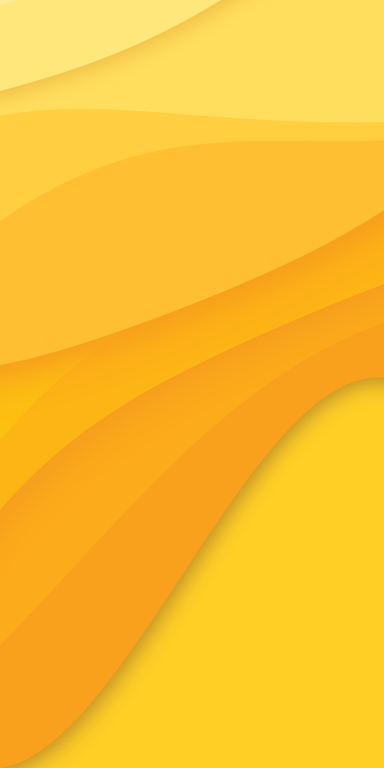
Give the GLSL for this background, as a Shadertoy shader.

```glsl
// Layered golden paper waves: eight smooth curves stacked from bottom to top.
// Each sheet fills the area above its curve, after dropping a soft shadow
// just beneath its edge. Coordinates span 0..1 across and 0..2 upwards.

const vec3 BASE_YELLOW = vec3(1.0, 0.812, 0.149);
const vec3 AMBER_SHADE = vec3(0.965, 0.615, 0.115);
const vec3 BROWN_SHADE = vec3(0.72, 0.53, 0.16);
const vec3 GOLD_SHADE = vec3(0.94, 0.74, 0.27);

// Smooth curve through five heights, evenly spaced over x = 0..1
float curveHeight(float x, vec4 h, float last) {
    float t = 4.0 * x;
    vec4 d1 = vec4(h.yzw, last) - h;
    vec3 d2 = d1.yzw - d1.xyz;
    vec2 d3 = d2.yz - d2.xy;
    float d4 = d3.y - d3.x;
    return h.x + t * (d1.x + (t - 1.0) / 2.0 * (d2.x
        + (t - 2.0) / 3.0 * (d3.x + (t - 3.0) / 4.0 * d4)));
}

// Approximate signed distance to the curve, positive above it
float curveDistance(vec2 p, vec4 h, float last) {
    float e = 0.002;
    float y = curveHeight(p.x, h, last);
    float slope = (curveHeight(p.x + e, h, last)
        - curveHeight(p.x - e, h, last)) / (2.0 * e);
    return (p.y - y) / sqrt(1.0 + slope * slope);
}

// Soft shade that fades with depth below an edge
vec3 dropShadow(vec3 col, float d, vec3 shade, float width, float strength) {
    float depth = max(-d, 0.0) / width;
    return mix(col, shade, strength * exp(-depth * (0.7 + depth)));
}

// Fill above an edge with antialiasing
vec3 fillSheet(vec3 col, float d, vec3 paper, float pixel) {
    return mix(col, paper, smoothstep(-0.7 * pixel, 0.7 * pixel, d));
}

void mainImage(out vec4 fragColor, in vec2 fragCoord) {
    vec2 p = fragCoord / iResolution.xy * vec2(1.0, 2.0);
    float pixel = 1.0 / iResolution.x;
    vec3 col = BASE_YELLOW;

    // Deep orange sheets
    float d = curveDistance(p, vec4(0.0, 0.185, 0.542, 0.880), 1.016);
    col = dropShadow(col, d, BROWN_SHADE, 0.045, 0.65);
    col = fillSheet(col, d, vec3(0.976, 0.631, 0.114), pixel);

    d = curveDistance(p, vec4(0.320, 0.586, 0.839, 1.036), 1.159);
    col = fillSheet(col, d, vec3(0.988, 0.671, 0.102), pixel);

    d = curveDistance(p, vec4(0.672, 0.898, 1.044, 1.159), 1.260);
    col = dropShadow(col, d, AMBER_SHADE, 0.085, 0.85);
    col = fillSheet(col, d, vec3(0.992, 0.706, 0.082), pixel);

    d = curveDistance(p, vec4(0.854, 1.089, 1.235, 1.340), 1.460);
    col = fillSheet(col, d, vec3(0.992, 0.749, 0.063), pixel);

    // Golden middle sheets
    d = curveDistance(p, vec4(1.049, 1.117, 1.208, 1.315), 1.453);
    col = dropShadow(col, d, AMBER_SHADE, 0.085, 0.85);
    col = fillSheet(col, d, vec3(1.0, 0.749, 0.196), pixel);

    d = curveDistance(p, vec4(1.424, 1.560, 1.622, 1.633), 1.635);
    col = fillSheet(col, d, vec3(1.0, 0.812, 0.255), pixel);

    // Pale upper sheets
    d = curveDistance(p, vec4(1.698, 1.716, 1.701, 1.685), 1.682);
    col = fillSheet(col, d, vec3(1.0, 0.871, 0.365), pixel);

    d = curveDistance(p, vec4(1.763, 1.841, 1.956, 2.117), 2.313);
    col = dropShadow(col, d, GOLD_SHADE, 0.045, 0.7);
    col = fillSheet(col, d, vec3(1.0, 0.906, 0.482), pixel);

    // Faint light in the upper left corner
    float corner = p.y - 1.985 - 0.35 * p.x;
    col = fillSheet(col, corner, vec3(1.0, 0.925, 0.60), pixel);

    fragColor = vec4(col, 1.0);
}
```
